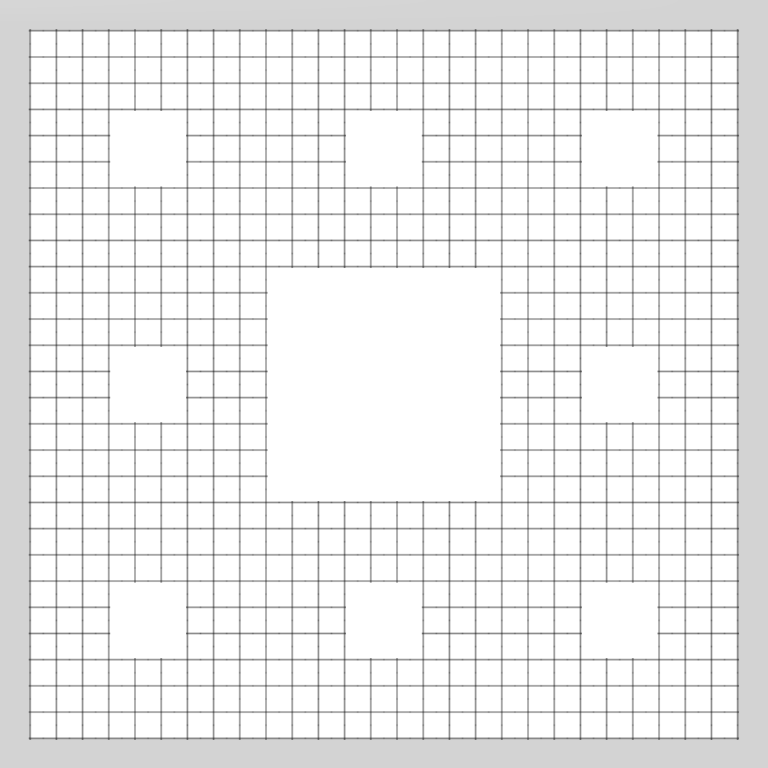
A three.js fragment shader for this pattern:

```glsl
// Draws a two-level square carpet: a fine 27 by 27 grid with open square holes, on a grey ground.
varying vec2 vUv;

const float CELLS = 27.0;
const float SIDE = 0.9212;              // side of the carpet on the canvas
const float HAIR = CELLS / SIDE / 512.0; // hairline reach, in cells

// Depth inside the nearest hole, in cells; negative outside all holes
float holeDepth(vec2 p) {
  float depth = -CELLS;
  float block = CELLS;
  for (int level = 0; level < 2; level++) {
    vec2 q = abs(mod(p, block) - 0.5 * block);
    depth = max(depth, block / 6.0 - max(q.x, q.y));
    block /= 3.0;
  }
  return depth;
}

// Soft hairline at distance d
float hairline(float d) {
  return max(0.0, 1.0 - d / HAIR);
}

void main() {
  vec2 p = (vUv - vec2(0.0393, 0.0387)) / SIDE * CELLS;
  vec2 toLine = abs(fract(p + 0.5) - 0.5);
  vec2 toMiddle = abs(fract(p) - 0.5);

  // Grid rules, with a small darker tick at the middle of each cell side
  float upright = hairline(toLine.x) * (0.46 + 0.14 * hairline(toMiddle.y));
  float level = hairline(toLine.y) * (0.46 + 0.14 * hairline(toMiddle.x));
  float ink = 1.0 - (1.0 - upright) * (1.0 - level);

  // Keep the rims, but clear the rules within holes and beyond the frame
  vec2 fromCentre = abs(p - 0.5 * CELLS);
  float outside = max(fromCentre.x, fromCentre.y) - 0.5 * CELLS;
  float blank = max(holeDepth(p), outside);
  ink *= 1.0 - smoothstep(0.8 * HAIR, 1.3 * HAIR, blank);

  // White carpet on a grey ground that lightens faintly at the top
  vec3 ground = vec3(0.828 + 0.012 * smoothstep(0.965, 1.0, vUv.y) * (1.0 - vUv.x));
  float sheet = 1.0 - smoothstep(-0.5 * HAIR, 0.5 * HAIR, outside);
  vec3 color = mix(ground, vec3(1.0), sheet) * (1.0 - ink);
  gl_FragColor = vec4(color, 1.0);
}
```
